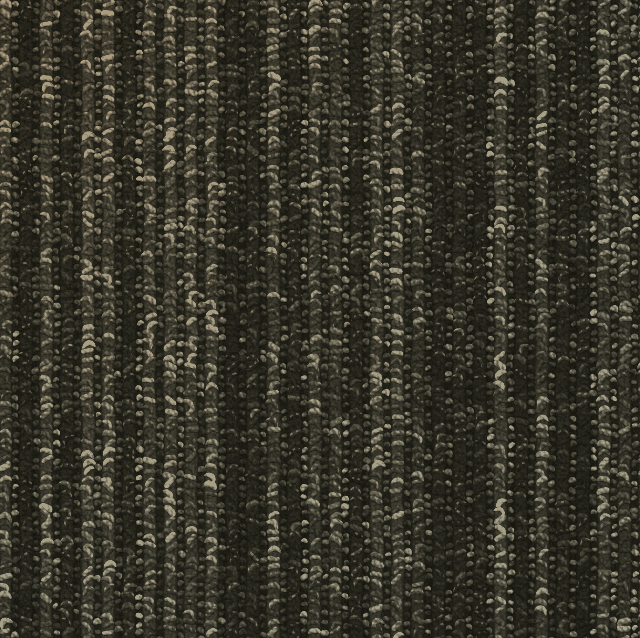
Write a Shadertoy shader that draws this texture.

```glsl
const float ROWS = 70.0;
const float COLUMNS = 31.0;

// Yarn lightness of each wide column, left to right
const float TONES[32] = float[32](
    .42, .14, .50, .17, .58, .54, .18, .48,
    .53, .50, .54, .14, .19, .47, .18, .47,
    .40, .17, .50, .53, .35, .16, .19, .14,
    .56, .15, .47, .17, .14, .48, .42, .40);

vec3 hash3(vec2 p) {
    vec3 q = fract(p.xyx * vec3(.1031, .1030, .0973));
    q += dot(q, q.yxz + 33.33);
    return fract((q.xxy + q.yzz) * q.zyx);
}

// Distance to the nearest scattered point
float cellNoise(vec2 p) {
    vec2 cell = floor(p);
    float nearest = 2.0;
    for (int j = -1; j <= 1; j++)
        for (int i = -1; i <= 1; i++) {
            vec2 c = cell + vec2(i, j);
            nearest = min(nearest, length(c + hash3(c + 50.0).xy - p));
        }
    return nearest;
}

// Slow lightness changes along one yarn
float yarnPatches(float y, float id) {
    return (sin(y * .13 + id * 2.4) + sin(y * .37 + id * 5.1)
          + sin(y * .81 + id * 1.7)) / 3.0;
}

// Lays one column of curled loops over the lightness beneath
float layLoops(float below, vec2 p, float id, vec2 size, float tone, float glint) {
    float pixel = ROWS / iResolution.y;
    float light = below;
    for (int j = 2; j >= -2; j--) {
        float row = floor(p.y) + float(j);
        vec3 h = hash3(vec2(id * 7.0 + 3.0, row + 11.0));
        vec3 k = hash3(vec2(row + 91.0, id * 5.0 + 37.0));
        vec2 q = p - vec2((h.x - .5) * size.x * .4, row + .5 + (h.y - .5) * .45);

        // Tilt the strand and curl its ends downward
        float tilt = (h.z - .5) * 1.7;
        q = mat2(cos(tilt), -sin(tilt), sin(tilt), cos(tilt)) * q;
        q.y += (k.x - .15) * 1.3 * q.x * q.x;
        float along = q.x;
        q.x -= clamp(q.x, -size.x, size.x);

        float radius = size.y * mix(.75, 1.2, k.y);
        float d = length(q) / radius;
        float cover = 1.0 - smoothstep(1.0 - pixel / radius * .5, 1.0 + pixel / radius * .5, d);

        // Round shading lit from above, with twisted plies
        float shade = .3 + .6 * sqrt(max(1.0 - d * d, 0.0)) + .35 * q.y / radius;
        shade *= .88 + .2 * sin(along * 9.0 + q.y * 8.0 + k.x * 6.0);
        float yarn = tone * 1.7 * mix(.4, 1.5, k.z * k.z);
        yarn *= 1.0 + .35 * yarnPatches(row, id);
        light = mix(light, yarn * shade, cover);

        // Broken highlight on the crown of the loop
        float crown = 1.0 - smoothstep(.05, .05 + pixel, abs(q.y - radius * .4));
        crown *= smoothstep(-.2, .6, sin(along * mix(6.0, 11.0, k.y) + h.x * 6.0));
        light += glint * cover * crown * smoothstep(.25, .9, h.y);
    }
    return light;
}

void mainImage(out vec4 fragColor, in vec2 fragCoord) {
    vec2 uv = fragCoord / iResolution.xy;
    vec2 p = uv * ROWS;
    float pitch = ROWS / COLUMNS;
    float column = uv.x * COLUMNS + .25 + .03 * sin(p.y * .5) + .02 * sin(p.y * 1.3 + uv.x * 40.0);

    // Fuzzy backing, sunk into a furrow on each side of the wide columns
    float wideId = floor(column);
    float tone = TONES[clamp(int(wideId), 0, 31)];
    float across = (column - wideId - .5) * pitch;
    float light = (.05 + .35 * tone) * (1.0 - .75 * smoothstep(.45, .8, abs(across)));

    // Wide looped columns
    vec2 wide = vec2(across, p.y + hash3(vec2(wideId, 4.0)).x);
    light = layLoops(light, wide, wideId, vec2(.42, .32), tone, mix(.45, .2, tone));

    // Narrow knotted columns between them
    float knotId = floor(column + .5);
    float knotTone = .24 + .32 * hash3(vec2(knotId, 17.0)).y;
    vec2 knot = vec2((column - knotId) * pitch, p.y + hash3(vec2(knotId, 9.0)).y);
    light = layLoops(light, knot, knotId + 40.0, vec2(.12, .3), knotTone, .08);

    // Fibre fuzz and uneven exposure
    light *= 1.48 - .9 * cellNoise(p * vec2(3.0, 2.6));
    light += .08 * (hash3(floor(p * 5.0)).x - .25);
    light *= 1.0 + .12 * uv.y - .1 * uv.x;

    // Olive yarn, browner towards the upper left
    vec3 paleYarn = mix(vec3(.60, .58, .49), vec3(.62, .56, .45), uv.y * (1.0 - uv.x));
    vec3 color = mix(vec3(.08, .08, .054), paleYarn, clamp(light, 0.0, 1.1));
    fragColor = vec4(color, 1.0);
}
```
